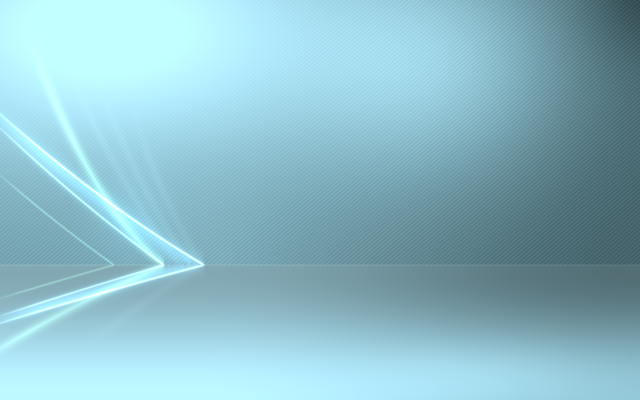
Reproduce this background procedurally as a WebGL 1 fragment shader.

```glsl
precision highp float;

uniform vec2 u_resolution;

const float HORIZON = 0.3375;
const vec3 ICE = vec3(0.85, 0.95, 1.0);
const vec3 CYAN = vec3(0.4, 0.8, 1.0);
const vec3 MINT = vec3(0.6, 0.95, 0.65);

float hash(float n) {
  return fract(sin(n * 91.345) * 4375.85);
}

// Soft elliptical spot of light
float glow(vec2 p, vec2 center, vec2 radius) {
  vec2 d = (p - center) / radius;
  return exp(-dot(d, d));
}

// Blue-green ramp from a single brightness
vec3 tint(float tone) {
  return tone * vec3(0.66 + 0.1 * tone, 1.0, 1.08);
}

// Curved streak from a to b, hanging below its chord by sag
float beam(vec2 p, vec2 a, vec2 b, float sag, float width) {
  float s = (p.x - a.x) / (b.x - a.x);
  float y = mix(a.y, b.y, s) - 4.0 * sag * s * (1.0 - s);
  float slope = (b.y - a.y - 4.0 * sag * (1.0 - 2.0 * s)) / (b.x - a.x);
  float d = (p.y - y) / (width * sqrt(1.0 + slope * slope));
  float ends = smoothstep(-0.15, 0.3, s) * (1.0 - smoothstep(0.99, 1.01, s));
  return exp(-d * d) * ends;
}

// Diagonal hairlines, faded out when finer than the pixel grid
float stripes(vec2 p, float period) {
  float detail = smoothstep(1.5, 2.3, period * u_resolution.y);
  return detail * sin(6.28318 * dot(p, vec2(0.66, -0.75)) / period);
}

// Beams that meet on the horizon: a ribbon, a mint line and a pale sweep
vec3 fan(vec2 p, vec2 upper, vec2 lower, vec2 outer, vec2 sweep, float sag) {
  vec2 apex = vec2(0.51, HORIZON);
  vec2 inner = vec2(0.41, HORIZON);
  vec2 mintEnd = vec2(0.285, HORIZON);
  vec3 light = vec3(0.0);

  // Ribbon filaments
  for (int i = 0; i < 7; i++) {
    float t = float(i) / 6.0;
    float strength = 0.03 + 0.1 * hash(float(i) + 3.0);
    light += CYAN * strength
      * beam(p, mix(upper, lower, t), mix(apex, inner, t), sag, 0.008);
  }

  // Bright rims with a halo
  light += ICE * 0.4 * beam(p, upper, apex, sag, 0.0028);
  light += ICE * 0.28 * beam(p, lower, inner, sag * 0.6, 0.0026);
  light += CYAN * 0.07 * beam(p, upper, apex, sag, 0.022);

  // Outer lines
  light += MINT * 0.18 * beam(p, outer, mintEnd, sag * 0.3, 0.0026);
  light += MINT * 0.18 * beam(p, sweep, inner, sag * 3.5, 0.012);
  light += ICE * 0.06 * beam(p, sweep, inner, sag * 3.5, 0.004);
  return light;
}

vec3 wall(vec2 p) {
  float tone = mix(0.62, 0.39, smoothstep(0.5, 1.6, p.x));
  float corner = glow(p, vec2(0.25, 0.92), vec2(0.6, 0.34));
  tone += 0.42 * corner;
  tone += 0.29 * glow(p, vec2(1.12, 0.84), vec2(0.36, 0.3));
  tone -= 0.13 * glow(p, vec2(1.62, 1.02), vec2(0.16));
  tone = min(tone, 1.0) + 0.027 * (1.0 - corner) * stripes(p, 0.0076);

  vec3 light = fan(p, vec2(0.0, 0.715), vec2(0.0, 0.68),
    vec2(0.0, 0.5625), vec2(0.094, 0.845), 0.019);

  // Faint veils beside the main beams
  for (int i = 0; i < 3; i++) {
    float t = float(i) / 2.0;
    vec2 top = mix(vec2(0.2, 0.76), vec2(0.34, 0.69), t);
    vec2 foot = vec2(mix(0.45, 0.505, t), HORIZON);
    light += ICE * 0.028 * beam(p, top, foot, 0.025, 0.01);
  }
  light += CYAN * 0.08 * glow(p, vec2(0.33, 0.45), vec2(0.1, 0.12));
  light += ICE * 0.04 * glow(p, vec2(0.5, 0.36), vec2(0.18, 0.16));
  return tint(tone) + light;
}

vec3 ground(vec2 p) {
  float depth = (HORIZON - p.y) / HORIZON;
  float side = smoothstep(0.5, 1.6, p.x);
  float near = smoothstep(0.05, 0.98, depth);
  float tone = mix(mix(0.66, 0.43, side), mix(0.98, 0.78, side), near);
  tone += 0.06 * glow(p, vec2(1.23, 0.08), vec2(0.3, 0.08));

  vec3 color = tint(tone);
  color = mix(color, vec3(tone), 0.18 * (1.0 - near));
  vec3 light = fan(p, vec2(0.0, 0.192), vec2(0.0, 0.21),
    vec2(0.0, 0.254), vec2(-0.04, 0.105), -0.003);
  light += ICE * 0.03 * beam(p, vec2(0.24, 0.16), vec2(0.5, HORIZON), 0.0, 0.012);
  return color + light * 0.85;
}

void main() {
  vec2 p = gl_FragCoord.xy / u_resolution * vec2(1.6, 1.0);
  float soft = 0.75 / u_resolution.y;
  float above = smoothstep(HORIZON - soft, HORIZON + soft, p.y);
  vec3 color = mix(ground(p), wall(p), above);

  // Thin seam where wall and floor meet
  float seam = (p.y - HORIZON) / 0.002;
  color += 0.05 * exp(-seam * seam);
  gl_FragColor = vec4(clamp(color, 0.0, 1.0), 1.0);
}
```
